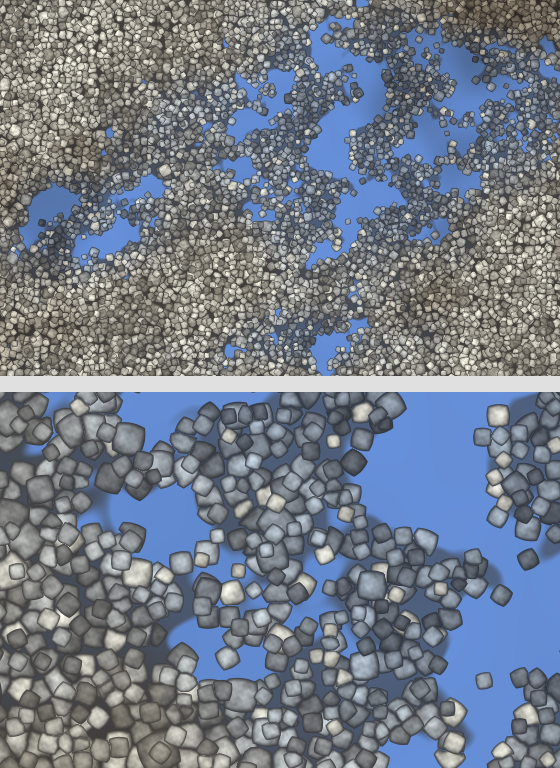
Top, the full canvas; bottom, a detail of the centre.
Give the GLSL for this texture, as a WebGL 2 fragment shader.

```glsl
#version 300 es
precision highp float;

uniform vec2 u_resolution;
out vec4 fragColor;

// Grain layers, in cells per canvas height
const float BASE_SCALE = 46.0;
const float FINE_SCALE = 64.0;
const float LARGE_SCALE = 37.0;
const float FINE_SHARE = 0.5;
const float LARGE_SHARE = 0.2;
const float RIM_WIDTH = 0.17;
const float CELL_JITTER = 0.8;

// Open space between the grains
const float PORE_FREQUENCY = 22.0;
const float PORE_LEVEL = 0.68;
const float PORE_LOOSENESS = 0.66;
const float PORE_SCATTER = 0.3;

// Mineral and resin colours
const vec3 RESIN = vec3(0.39, 0.55, 0.83);
const vec3 DENSE_GAP = vec3(0.25, 0.24, 0.23);
const vec3 LOOSE_GAP = vec3(0.31, 0.38, 0.50);
const vec3 DENSE_RIM = vec3(0.27, 0.25, 0.23);
const vec3 LOOSE_RIM = vec3(0.17, 0.19, 0.23);
const vec3 BROWN = vec3(0.46, 0.44, 0.40);
const vec3 CREAM = vec3(0.80, 0.79, 0.74);
const vec3 SLATE = vec3(0.29, 0.32, 0.37);
const vec3 HAZE = vec3(0.56, 0.62, 0.69);

vec3 hash3(vec2 p) {
  vec3 q = fract(p.xyx * vec3(0.1031, 0.1030, 0.0973));
  q += dot(q, q.yxz + 33.33);
  return fract((q.xxy + q.yzz) * q.zyx);
}

// Layered, turned and bent sines
float waves(vec2 p) {
  const mat2 turn = mat2(1.36, 1.02, -1.02, 1.36);
  float sum = 0.0, amplitude = 0.5;
  for (int i = 0; i < 4; i++) {
    sum += amplitude * sin(p.x + 1.4 * sin(p.y + 0.7));
    p = turn * p + vec2(1.7, 4.3);
    amplitude *= 0.68;
  }
  return sum;
}

float blob(vec2 p, vec2 center, vec2 radius) {
  vec2 d = (p - center) / radius;
  return exp(-dot(d, d));
}

// 0 in tightly packed rock, 1 in loosely packed rock
float looseness(vec2 p) {
  float zone = blob(p, vec2(0.90, 0.63), vec2(0.42, 0.36))
             + blob(p, vec2(0.19, 0.42), vec2(0.18, 0.13))
             + 0.75 * blob(p, vec2(1.36, 0.76), vec2(0.20, 0.16))
             + 0.45 * blob(p, vec2(0.75, 0.08), vec2(0.50, 0.09));
  return smoothstep(0.1, 0.85, zone + 0.22 * waves(p * 7.0));
}

float porosity(vec2 p) {
  return PORE_LOOSENESS * looseness(p) + 0.55 * waves(p * PORE_FREQUENCY) - PORE_LEVEL;
}

// Rounded rhomb distance, turned by a random angle
float grainDistance(vec2 d, float angle) {
  float c = cos(angle), s = sin(angle);
  vec2 r = abs(mat2(c, s, -s, c) * d);
  return mix(length(d), 1.12 * max(r.x, r.y), 0.55);
}

// Paints one layer of cellular grains over the colour below
vec3 paintGrains(vec3 below, vec2 p, float scale, float seed, float share, float mottle) {
  vec2 q = p * scale, nearest = q;
  vec3 traits = vec3(0.0);
  float first = 4.0, second = 4.0;
  for (int y = -1; y <= 1; y++)
    for (int x = -1; x <= 1; x++) {
      vec2 id = floor(q) + vec2(x, y);
      vec3 h = hash3(id + seed);
      if (h.z > share) continue;
      vec2 center = id + 0.5 + CELL_JITTER * (h.xy - 0.5);
      if (porosity(center / scale) + PORE_SCATTER * (h.x - 0.5) > 0.0) continue;
      float d = grainDistance(q - center, 6.28 * h.y);
      if (d < first) {
        second = first;
        first = d;
        nearest = center;
        traits = hash3(id + seed + 71.0);
      } else second = min(second, d);
    }

  // Body is positive inside the grain
  float loose = looseness(nearest / scale);
  float radius = mix(0.68, 0.54, loose) * mix(0.78, 1.08, traits.x);
  float body = min(0.6 * (second - first), radius - first);
  float soft = 0.7 * scale / u_resolution.y;

  // Tone, with a few clear pale grains in the loose zone
  float shade = clamp(traits.y + 0.3 * waves(nearest / scale * 11.0), 0.0, 1.0);
  vec3 tone = mix(mix(BROWN, CREAM, shade), mix(SLATE, HAZE, shade), 0.88 * loose);
  tone = mix(tone, CREAM, 0.8 * step(0.9, traits.z));
  float core = smoothstep(0.08, 0.4, body);
  tone *= mix(0.92, 1.12, core) + 0.17 * mottle + 0.16 * dot(q - nearest, vec2(-0.6, 0.8));
  vec3 rim = mix(DENSE_RIM, LOOSE_RIM, loose);
  vec3 grain = mix(rim, tone, smoothstep(-0.03, RIM_WIDTH, body));
  return mix(below, grain, smoothstep(-soft, soft, body));
}

void main() {
  vec2 p = gl_FragCoord.xy / u_resolution.y;
  float mottle = waves(p * 210.0);

  // Resin in the pores, dark filling in the narrow gaps
  vec3 gap = mix(DENSE_GAP, LOOSE_GAP, looseness(p));
  vec3 resin = RESIN * (1.0 + 0.03 * waves(p * 9.0));
  vec3 color = mix(gap, resin, smoothstep(-0.16, 0.0, porosity(p)));

  color = paintGrains(color, p, BASE_SCALE, 3.0, 1.0, mottle);
  color = paintGrains(color, p, LARGE_SCALE, 137.0, LARGE_SHARE, mottle);
  color = paintGrains(color, p, FINE_SCALE, 251.0, FINE_SHARE, mottle);

  // Brown organic stains
  float stain = 0.8 * blob(p, vec2(1.36, 0.97), vec2(0.24, 0.13))
              + 0.35 * smoothstep(0.25, 0.9, waves(p * 5.0 + 2.0));
  color *= mix(vec3(1.0), vec3(0.62, 0.56, 0.50), clamp(stain, 0.0, 1.0));
  fragColor = vec4(clamp(color, 0.0, 1.0), 1.0);
}
```
